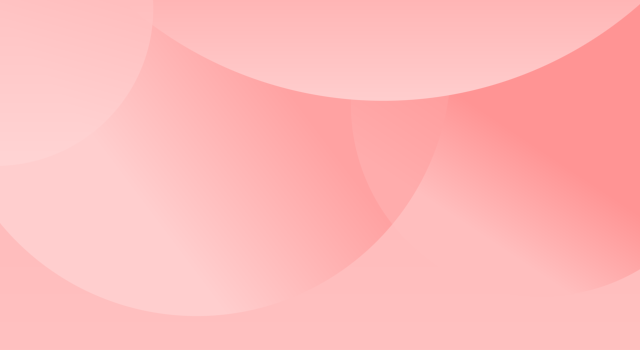
A Shadertoy shader for this background:

```glsl
// Soft pink backdrop of four large overlapping discs, each with a linear gradient.

// Every tone is full red with equal green and blue.
vec3 pink(float tint) {
    return vec3(1.0, tint, tint);
}

// Antialiased coverage of a disc; pixel is the size of one pixel in canvas units.
float disc(vec2 p, vec2 center, float radius, float pixel) {
    float d = length(p - center) - radius;
    return 1.0 - smoothstep(-0.75 * pixel, 0.75 * pixel, d);
}

// Linear blend between two tints along a direction given by its angle.
vec3 ramp(vec2 p, float angle, float start, float end, float tintA, float tintB) {
    float along = dot(p, vec2(cos(angle), sin(angle)));
    float t = clamp((along - start) / (end - start), 0.0, 1.0);
    return pink(mix(tintA, tintB, t));
}

void mainImage(out vec4 fragColor, in vec2 fragCoord) {
    const float UP = 1.5708;
    float pixel = 1.0 / iResolution.y;
    vec2 p = fragCoord * pixel;

    // Base, slightly paler toward the bottom
    vec3 color = ramp(p, UP, 0.0, 0.4, 0.755, 0.735);

    // Right disc, melting into the base at its lower left
    float rightMask = disc(p, vec2(1.548, 0.698), 0.545, pixel);
    vec3 rightTone = ramp(p, 0.984, 1.035, 1.333, 0.745, 0.580);
    color = mix(color, rightTone, rightMask);

    // Large left disc, translucent where it crosses the right one
    float leftMask = disc(p, vec2(0.562, 0.824), 0.727, pixel);
    vec3 leftTone = ramp(p, 0.6435, 0.576, 1.105, 0.808, 0.635);
    color = mix(color, leftTone, leftMask * mix(1.0, 0.65, rightMask));

    // Wide disc hanging from the top edge
    float topMask = disc(p, vec2(1.095, 1.824), 1.112, pixel);
    vec3 topTone = ramp(p, UP, 0.712, 1.0, 0.806, 0.710);
    color = mix(color, topTone, topMask);

    // Pale translucent disc in the upper left corner
    float cornerMask = disc(p, vec2(-0.012, 0.976), 0.450, pixel);
    vec3 cornerTone = ramp(p, UP, 0.524, 1.0, 0.838, 0.752);
    color = mix(color, cornerTone, 0.8 * cornerMask);

    fragColor = vec4(color, 1.0);
}
```
